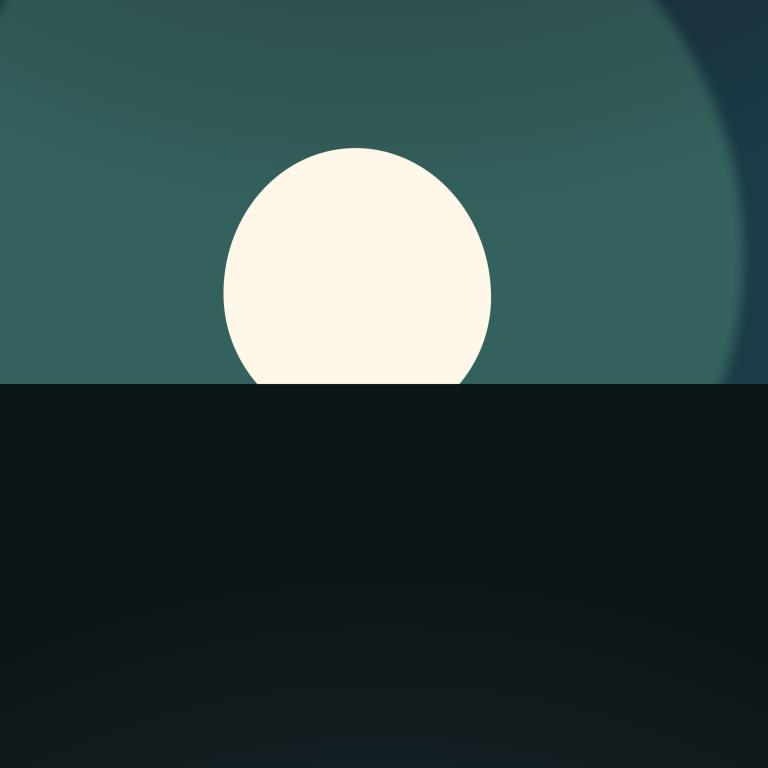
Write a Shadertoy shader that draws this background.

```glsl
const float HORIZON = 0.5;

// Ovals: centre, radii (side, up, down), sideways lean
const vec2  SUN_CENTER  = vec2(0.4652, 0.6152);
const vec3  SUN_RADII   = vec3(0.1742, 0.1920, 0.1758);
const float SUN_LEAN    = 0.012;
const vec2  HALO_CENTER = vec2(0.4505, 0.7031);
const vec3  HALO_RADII  = vec3(0.5170, 0.5180, 0.5180);
const float HALO_LEAN   = 0.07;
const float HALO_BLUR   = 0.014;

// Wide shading arcs, centred beyond the top and bottom edges
const float ARC_OFFSET = 0.952;
const float ARC_INNER  = 0.952;
const float ARC_OUTER  = 1.25;

const vec3 SUN_COLOR    = vec3(1.000, 0.973, 0.912);
const vec3 HALO_COLOR   = vec3(0.200, 0.380, 0.365);
const vec3 SKY_COLOR    = vec3(0.105, 0.230, 0.275);
const vec3 SKY_SHADE    = vec3(0.920, 0.820, 0.830);
const vec3 GROUND_COLOR = vec3(0.045, 0.079, 0.084);
const vec3 GROUND_LIGHT = vec3(0.076, 0.114, 0.128);
const vec3 HORIZON_TINT = vec3(0.002, 0.004, 0.006);
const vec3 BOTTOM_TINT  = vec3(0.002, 0.008, 0.022);

// Approximate signed distance to a leaning oval with unequal halves
float ovalDistance(vec2 p, vec2 center, vec3 radii, float lean) {
    vec2 q = p - center;
    q.x += lean * q.y;
    float height = q.y > 0.0 ? radii.y : radii.z;
    return (length(q / vec2(radii.x, height)) - 1.0) * radii.x;
}

// Shading that fades away from a point outside the canvas
float arcShade(vec2 p, float centerY) {
    float d = distance(p, vec2(0.5, centerY));
    return clamp((ARC_OUTER - d) / (ARC_OUTER - ARC_INNER), 0.0, 1.0);
}

vec3 skyColor(vec2 p, float pixel) {
    float halo = ovalDistance(p, HALO_CENTER, HALO_RADII, HALO_LEAN);
    float sun = ovalDistance(p, SUN_CENTER, SUN_RADII, SUN_LEAN);
    vec3 color = mix(HALO_COLOR, SKY_COLOR, smoothstep(-HALO_BLUR, HALO_BLUR, halo));
    color *= mix(vec3(1.0), SKY_SHADE, arcShade(p, 1.0 + ARC_OFFSET));
    return mix(SUN_COLOR, color, smoothstep(-pixel, pixel, sun));
}

vec3 groundColor(vec2 p) {
    float light = arcShade(p, -ARC_OFFSET);
    vec3 color = mix(GROUND_COLOR, GROUND_LIGHT, light);
    color += HORIZON_TINT * smoothstep(HORIZON - 0.22, HORIZON, p.y);
    return color + BOTTOM_TINT * smoothstep(0.8, 1.0, light);
}

void mainImage(out vec4 fragColor, in vec2 fragCoord) {
    vec2 p = fragCoord / iResolution.xy;
    float pixel = 0.7 / iResolution.y;

    // Ground covers the lower half, with a crisp horizon
    float sky = smoothstep(-pixel, pixel, p.y - HORIZON);
    fragColor = vec4(mix(groundColor(p), skyColor(p, pixel), sky), 1.0);
}
```
